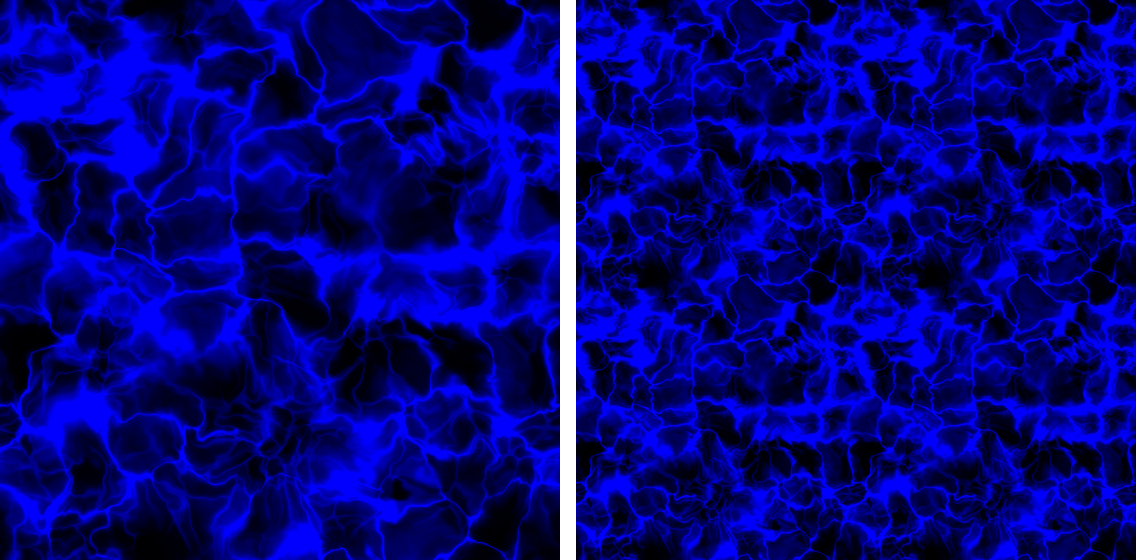
Left, the tile; right, the same tile 2 across and 2 down.
A WebGL 1 fragment shader for this texture:

```glsl
precision highp float;
// Glowing blue web of branching fibres around dark cells, tiling seamlessly.

uniform vec2 u_resolution;

const vec3 FIBRE_BLUE = vec3(0.004, 0.0, 1.0);

vec2 hash2(vec2 cell, float seed) {
  vec3 q = fract(vec3(cell.xyx + seed) * vec3(0.1031, 0.1030, 0.0973));
  q += dot(q, q.yzx + 33.33);
  return fract((q.xx + q.yz) * q.zy);
}

vec2 wrapCell(vec2 cell, float period) {
  return floor(mod(cell + 0.5, period));
}

// Value noise that repeats after a whole number of cells.
float noise(vec2 uv, float period, float seed) {
  vec2 p = uv * period;
  vec2 cell = floor(p);
  vec2 f = p - cell;
  f = f * f * f * (f * (f * 6.0 - 15.0) + 10.0);
  float a = hash2(wrapCell(cell, period), seed).x;
  float b = hash2(wrapCell(cell + vec2(1.0, 0.0), period), seed).x;
  float c = hash2(wrapCell(cell + vec2(0.0, 1.0), period), seed).x;
  float d = hash2(wrapCell(cell + 1.0, period), seed).x;
  return mix(mix(a, b, f.x), mix(c, d, f.x), f.y);
}

float layeredNoise(vec2 uv, float period, float seed) {
  float sum = 0.0;
  float weight = 0.5;
  for (int i = 0; i < 4; i++) {
    sum += weight * noise(uv, period, seed + float(i) * 7.3);
    period *= 2.0;
    weight *= 0.5;
  }
  return sum / 0.9375;
}

vec2 warp(vec2 uv, float period, float amount, float seed) {
  vec2 shift = vec2(layeredNoise(uv, period, seed),
                    layeredNoise(uv, period, seed + 41.0));
  return uv + amount * (shift - 0.5);
}

// Cellular web: x = fibre strength, thickening at junctions; y = distance to
// the nearest cell centre.
vec2 cellWeb(vec2 uv, float period, float width, float seed) {
  vec2 p = uv * period;
  vec2 cell = floor(p);
  float nearest = 4.0;
  float total = 0.0;
  for (int j = -1; j <= 1; j++) {
    for (int i = -1; i <= 1; i++) {
      vec2 neighbour = cell + vec2(float(i), float(j));
      vec2 jitter = hash2(wrapCell(neighbour, period), seed);
      float d = length(neighbour + 0.08 + 0.84 * jitter - p);
      nearest = min(nearest, d);
      total += exp(-d / width);
    }
  }
  return vec2(total * exp(nearest / width) - 1.0, nearest);
}

// Thin loose threads along the mid level of a noise field.
float threads(vec2 uv, float period, float seed) {
  float n = noise(uv, period, seed);
  return pow(1.0 - abs(2.0 * n - 1.0), 6.0);
}

void main() {
  vec2 uv = gl_FragCoord.xy / u_resolution;
  vec2 bent = warp(uv, 7.0, 0.13, 3.0);
  vec2 frayed = warp(bent, 19.0, 0.045, 12.0);

  // Patchy thickness and brightness of the fibres.
  float thickness = smoothstep(0.25, 0.8, noise(uv, 8.0, 21.0));
  float mainPatch = smoothstep(0.1, 0.65, layeredNoise(uv, 6.0, 27.0));
  float finePatch = smoothstep(0.25, 0.75, layeredNoise(uv, 9.0, 35.0));

  vec2 mainWeb = cellWeb(frayed, 9.0, mix(0.06, 0.21, thickness), 5.0);
  vec2 fineWeb = cellWeb(frayed, 19.0, mix(0.16, 0.09, thickness), 17.0);
  float wisps = threads(frayed, 15.0, 44.0);

  // Hazy tissue, dark hollows inside the cells and a faint mottling.
  float haze = layeredNoise(bent, 8.0, 52.0) - 0.5;
  float hollow = 1.0 - smoothstep(0.15, 0.6, mainWeb.y);
  float mottle = layeredNoise(frayed, 40.0, 61.0) - 0.5;

  float glow = 0.21 + 1.1 * haze + 0.22 * mottle - 0.14 * hollow;
  glow += 0.85 * mainPatch * min(mainWeb.x, 1.4);
  glow += 0.38 * finePatch * min(fineWeb.x, 1.3);
  glow += 0.26 * wisps * mix(0.4, 1.0, finePatch);

  // Soft floor keeps the darkest hollows from cutting off hard.
  glow = 0.5 * (glow + sqrt(glow * glow + 0.012));
  gl_FragColor = vec4(FIBRE_BLUE * min(glow, 1.0), 1.0);
}
```
